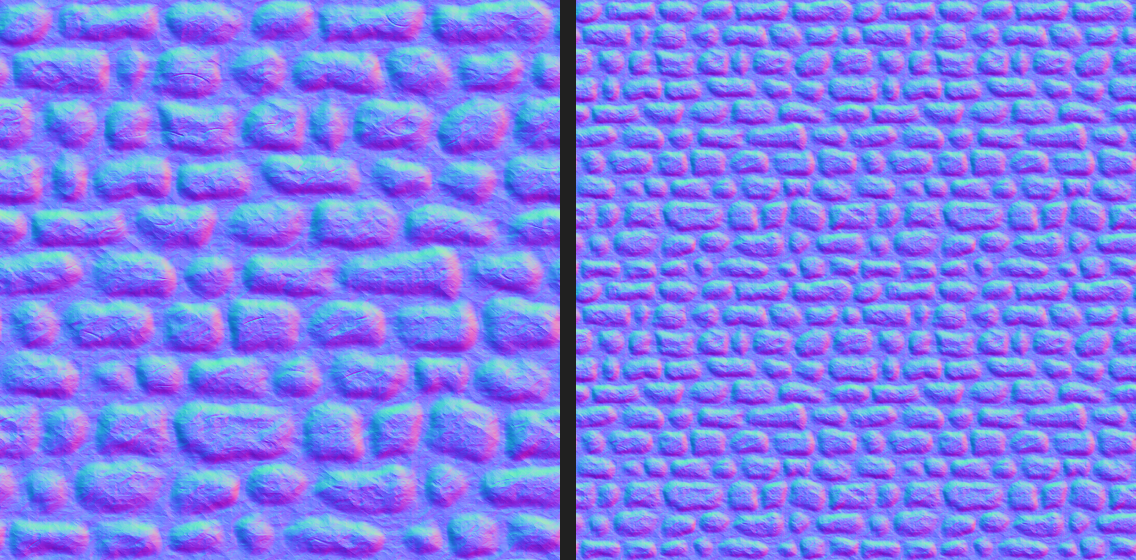
Left: one tile. Right: repeated 2 by 2.
Give the GLSL for this texture map, as a WebGL 2 fragment shader.

```glsl
#version 300 es
precision highp float;
precision highp int;
// Tileable tangent-space normal map of a rough wall of coursed rubble stones.

#define ROWS 11.0          // courses of stone per tile
#define MIN_COLS 6.0       // fewest stones in a course
#define ROW_JITTER 0.3     // unevenness of course heights
#define COL_JITTER 0.6     // unevenness of stone widths
#define GAP_MIN 0.005      // narrowest mortar margin of a stone
#define GAP_MAX 0.014      // widest mortar margin of a stone
#define BEVEL 0.028        // width of the rounded stone edge
#define RELIEF 0.021       // height of stones above the mortar
#define ROUGHNESS 0.12     // slope of the surface grain
#define STONE_TILT 0.22    // random lean of the stone faces
#define SAMPLE_STEP 0.0008 // distance for measuring slopes

uniform vec2 u_resolution;
out vec4 fragColor;

// Integer hash, three values in 0..1
vec3 hash3(vec2 cell, float seed) {
  uvec3 v = uvec3(ivec3(vec3(cell, seed)));
  v = v * 1664525u + 1013904223u;
  v.x += v.y * v.z; v.y += v.z * v.x; v.z += v.x * v.y;
  v ^= v >> 16u;
  v.x += v.y * v.z; v.y += v.z * v.x; v.z += v.x * v.y;
  return vec3(v >> 8u) / 16777216.0;
}

float cornerSlope(vec2 cell, vec2 offset, vec2 period, float seed) {
  vec2 gradient = hash3(mod(cell, period), seed).xy * 2.0 - 1.0;
  return dot(gradient, offset) * 1.3;
}

// Gradient noise that wraps over the unit tile
float noise(vec2 p, vec2 period, float seed) {
  p *= period;
  vec2 i = floor(p), f = p - i, e = vec2(1.0, 0.0);
  vec2 w = f * f * f * (f * (f * 6.0 - 15.0) + 10.0);
  float low = mix(cornerSlope(i, f, period, seed),
                  cornerSlope(i + e, f - e, period, seed), w.x);
  float high = mix(cornerSlope(i + e.yx, f - e.yx, period, seed),
                   cornerSlope(i + 1.0, f - 1.0, period, seed), w.x);
  return mix(low, high, w.y);
}

float smoothMax(float a, float b, float k) {
  float h = max(k - abs(a - b), 0.0) / k;
  return max(a, b) + h * h * k * 0.25;
}

// Uneven division of 0..1 into count parts
float jointAt(float k, float count, float jitter, float seed) {
  float shift = hash3(vec2(mod(k, count), count), seed).x - 0.5;
  return (k + jitter * shift) / count;
}

// Returns start, end and index of the part that holds x
vec3 findSpan(float x, float count, float jitter, float seed) {
  float k = floor(x * count);
  if (x < jointAt(k, count, jitter, seed)) k -= 1.0;
  else if (x >= jointAt(k + 1.0, count, jitter, seed)) k += 1.0;
  return vec3(jointAt(k, count, jitter, seed),
              jointAt(k + 1.0, count, jitter, seed), mod(k, count));
}

// Bends the joints and frays the outlines
vec2 warp(vec2 p) {
  vec2 bend = vec2(noise(p, vec2(7.0), 1.0), noise(p, vec2(7.0), 2.0)) * 0.018;
  bend += vec2(noise(p, vec2(23.0), 3.0), noise(p, vec2(23.0), 4.0)) * 0.008;
  return p + bend + noise(p, vec2(64.0), 5.0) * 0.0015;
}

// Creased grain with equal slope in every octave
float grain(vec2 p) {
  float sum = 0.0;
  vec2 period = vec2(17.0, 23.0);
  for (int octave = 0; octave < 4; octave++) {
    float n = noise(p, period, 10.0 + float(octave));
    sum += (0.6 * n - abs(n)) * 20.0 / (period.x + period.y) * 2.0;
    period *= 2.0;
  }
  return sum * ROUGHNESS / 20.0;
}

// Thin broken cracks, mostly level
float cracks(vec2 p) {
  float line = abs(noise(p + 0.15 * grain(p), vec2(11.0, 21.0), 20.0));
  float patches = smoothstep(0.0, 0.3, noise(p, vec2(19.0), 21.0));
  return -0.0014 * patches * (1.0 - smoothstep(0.0, 0.07, line));
}

float wallHeight(vec2 p) {
  // Course and stone around this point
  vec2 q = fract(warp(p));
  vec3 row = findSpan(q.y, ROWS, ROW_JITTER, 30.0);
  vec3 course = hash3(vec2(row.z, 0.0), 31.0);
  float cols = MIN_COLS + floor(course.x * 3.0);
  q.x = fract(q.x + course.y);
  vec3 col = findSpan(q.x, cols, COL_JITTER, 40.0 + row.z);
  vec2 id = vec2(col.z, row.z);
  vec2 halfSize = 0.5 * vec2(col.y - col.x, row.y - row.x);
  vec2 local = q - 0.5 * vec2(col.x + col.y, row.x + row.y);

  // Four slanted sides with rounded corners
  vec2 along = 0.5 + 0.5 * local.yx / halfSize.yx;
  vec3 a = hash3(id, 60.0), b = hash3(id, 61.0), c = hash3(id, 62.0);
  vec2 farGap = mix(vec2(GAP_MIN), vec2(GAP_MAX), mix(a.xy, b.xy, along));
  vec2 nearGap = mix(vec2(GAP_MIN), vec2(GAP_MAX), mix(vec2(a.z, b.z), c.xy, along));
  vec2 farSide = local - halfSize + farGap, nearSide = -local - halfSize + nearGap;
  float edge = smoothMax(smoothMax(farSide.x, nearSide.x, 0.02),
                         smoothMax(farSide.y, nearSide.y, 0.02), mix(0.022, 0.048, c.z));

  // Bevelled profile, leaning face and surface detail
  float rise = clamp(smoothMax(-edge, 0.0, 0.006) / BEVEL, 0.0, 1.0);
  float stone = rise * (2.0 - rise);
  vec2 lean = (hash3(id, 63.0).xy - 0.5) * STONE_TILT;
  float face = RELIEF + dot(lean, local) + cracks(p);
  return stone * face + grain(p) * mix(0.65, 1.0, stone);
}

void main() {
  vec2 uv = gl_FragCoord.xy / u_resolution;
  vec2 e = vec2(SAMPLE_STEP, 0.0);
  vec2 slope = vec2(wallHeight(uv + e) - wallHeight(uv - e),
                    wallHeight(uv + e.yx) - wallHeight(uv - e.yx)) / (2.0 * SAMPLE_STEP);
  vec3 normal = normalize(vec3(-slope, 1.0));
  fragColor = vec4(normal * 0.5 + 0.5, 1.0);
}
```
